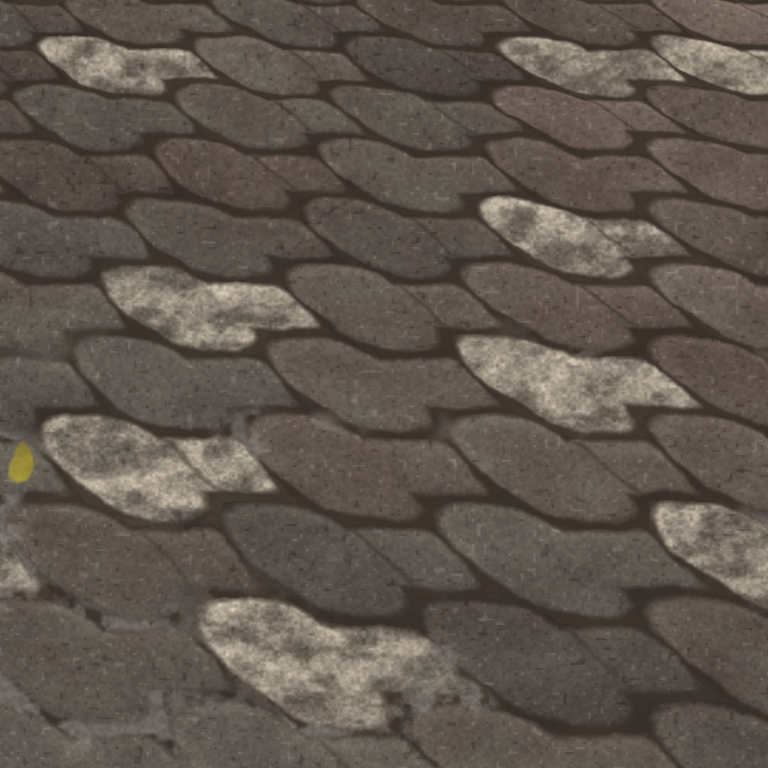
Give the GLSL for this texture, as a WebGL 1 fragment shader.

```glsl
precision highp float;
// Worn interlocking pavers (octagon with square tail) receding in perspective.
uniform vec2 u_resolution;

#define OCTAGON 0.65       // half height of the octagon, in rows
#define WOBBLE 0.011       // unevenness of the stone outlines
#define JOINT_THIN 0.022   // joint half width at upper edges
#define JOINT_WIDE 0.085   // joint half width at lower edges
#define JOINT_SOFT 0.04    // joint blur
#define PALE_SHARE 0.13    // share of bleached stones
#define GRAIN 0.13         // strength of the fine grain
#define CRUST 0.75         // strength of the lime crust

const vec3 RED_BROWN = vec3(0.385, 0.327, 0.300);
const vec3 GREY_OLIVE = vec3(0.352, 0.333, 0.303);
const vec3 WARM_FAR = vec3(0.430, 0.373, 0.340);
const vec3 BLEACHED = vec3(0.575, 0.535, 0.480);
const vec3 LIME = vec3(0.500, 0.470, 0.445);
const vec3 JOINT_DARK = vec3(0.205, 0.173, 0.147);
const vec3 LEAF = vec3(0.620, 0.560, 0.230);

float hash(vec2 p) {
  vec3 q = fract(p.xyx * 0.1031);
  q += dot(q, q.yzx + 33.33);
  return fract((q.x + q.y) * q.z);
}

float noise(vec2 p) {
  vec2 i = floor(p), f = fract(p);
  f = f * f * (3.0 - 2.0 * f);
  return mix(mix(hash(i), hash(i + vec2(1.0, 0.0)), f.x),
             mix(hash(i + vec2(0.0, 1.0)), hash(i + 1.0), f.x), f.y);
}

float fbm(vec2 p) {
  float sum = 0.0, amp = 0.5;
  for (int k = 0; k < 4; k++) {
    sum += amp * noise(p);
    p = p * 2.03 + 17.3;
    amp *= 0.5;
  }
  return sum / 0.9375;
}

float smoothMax(float a, float b, float k) {
  float h = max(k - abs(a - b), 0.0) / k;
  return max(a, b) + h * h * k * 0.25;
}

// Octagon joined to the square on its right; negative inside.
float paverDistance(vec2 l) {
  vec2 a = abs(l);
  float octagon = smoothMax(max(a.x, a.y) - OCTAGON, (a.x + a.y - 1.0) * 0.707, 0.2);
  float side = 1.0 - OCTAGON;
  float reach = 0.5 * (1.0 + side);
  float tail = smoothMax(abs(l.x - reach) - reach, a.y - side, 0.1);
  return min(octagon, tail);
}

// Depth inside the nearest paver, with its local position and id.
float findPaver(vec2 q, out vec2 local, out vec2 id) {
  float best = 9.0;
  for (int k = -1; k <= 1; k++) {
    float row = floor(q.y + 0.5) + float(k);
    float parity = mod(row, 2.0);
    float column = 2.0 * floor((q.x + OCTAGON - parity) * 0.5) + parity;
    vec2 l = q - vec2(column, row);
    float d = paverDistance(l);
    if (d < best) {
      best = d;
      local = l;
      id = vec2((column + row) * 0.5, row);
    }
  }
  return -best;
}

// Canvas to paving: rows shrink upward, columns fan out, both sheared.
vec2 toPaving(vec2 p) {
  float down = 1.0 - p.y;
  float row = log(max(0.055 + 0.093 * down, 0.01)) * 10.47 + 25.59 - OCTAGON;
  float column = (p.x - 0.84) / (0.19 + 0.13 * down) - 0.5;
  return vec2(2.0 * column - row, row);
}

void main() {
  vec2 p = gl_FragCoord.xy / u_resolution.y;
  float down = 1.0 - p.y;
  vec2 warp = vec2(fbm(p * 19.0), fbm(p * 19.0 + 41.7)) - 0.5;
  vec2 local, id;
  float depth = findPaver(toPaving(p + warp * vec2(1.6, 1.0) * WOBBLE), local, id);

  // Stone tint and slow stains
  float tone = hash(id + 7.0);
  float stain = fbm(p * vec2(13.0, 19.0) + id * 3.1);
  float nearLeft = smoothstep(0.1, 1.1, down + 0.5 * (1.0 - p.x) - 0.15);
  vec3 color = mix(RED_BROWN, GREY_OLIVE, clamp(tone * 0.8 + nearLeft * 0.5 + stain - 0.6, 0.0, 1.0));
  color = mix(color, WARM_FAR, 0.7 * smoothstep(0.6, 1.0, p.x) * smoothstep(0.25, 0.7, p.y));
  color *= 0.88 + 0.18 * hash(id + 31.0) + 0.3 * (stain - 0.5);

  // Bleached stones with brown blotches
  float pick = fract(0.755 * id.x + 0.57 * id.y + 0.25 * hash(id + 3.0));
  float pale = step(1.0 - PALE_SHARE, pick);
  float blotch = fbm(p * vec2(28.0, 46.0) + 9.0);
  color = mix(color, BLEACHED * (0.55 + 0.85 * blotch), pale * (0.55 + 0.45 * smoothstep(0.3, 0.55, blotch)));

  // Fine grain with light and dark specks
  float grain = noise(p * vec2(150.0, 185.0)) + noise(p * 270.0 + 5.0) - 1.0;
  float speck = noise(p * vec2(125.0, 155.0) + 63.0);
  color *= 1.0 + GRAIN * (1.0 + 0.6 * pale) * grain;
  color += 0.07 * smoothstep(0.8, 0.97, speck) - 0.06 * smoothstep(0.2, 0.04, speck);

  // Worn upper rims, shaded lower rims and joints
  float lower = smoothstep(-0.15, 0.3, local.y);
  float rim = smoothstep(0.02, 0.08, depth) * smoothstep(0.22, 0.08, depth);
  color *= 1.0 + rim * mix(0.08, -0.08, lower);
  float width = mix(JOINT_THIN, JOINT_WIDE, lower) * (0.5 + fbm(p * 23.0 + 80.0));
  float joint = 1.0 - smoothstep(width - JOINT_SOFT, width + JOINT_SOFT, depth);
  float groove = smoothstep(0.06, 0.0, abs(local.x - OCTAGON)) * step(abs(local.y), 1.0 - OCTAGON);
  groove *= 0.45 * step(0.55, hash(id + 19.0));
  joint = max(joint, groove);

  // Lime in the near left joints and crumbs along some edges
  float patches = fbm(p * 7.0 + 23.0);
  float corner = smoothstep(0.62, 0.9, down) * smoothstep(0.5, 0.15, p.x);
  float limy = clamp(corner + smoothstep(0.55, 0.68, patches) * smoothstep(0.35, 0.55, down), 0.0, 1.0);
  limy *= smoothstep(0.3, 0.5, fbm(p * 31.0 + 4.0));
  float crumbs = smoothstep(0.17, 0.03, depth) * smoothstep(0.5, 0.65, fbm(p * 36.0 + 51.0));
  color = mix(color, JOINT_DARK * (0.9 + 0.3 * stain), joint * 0.9);
  color = mix(color, LIME * (1.0 + 0.15 * grain), CRUST * limy * max(joint, crumbs));

  // One fallen leaf
  float leaf = length((p - vec2(0.03, 0.402)) * vec2(1.0, 0.75) + warp * 0.03) - 0.019;
  color = mix(color, LEAF * (0.7 + 0.6 * blotch), smoothstep(0.003, -0.003, leaf));

  gl_FragColor = vec4(clamp(color, 0.0, 1.0), 1.0);
}
```
